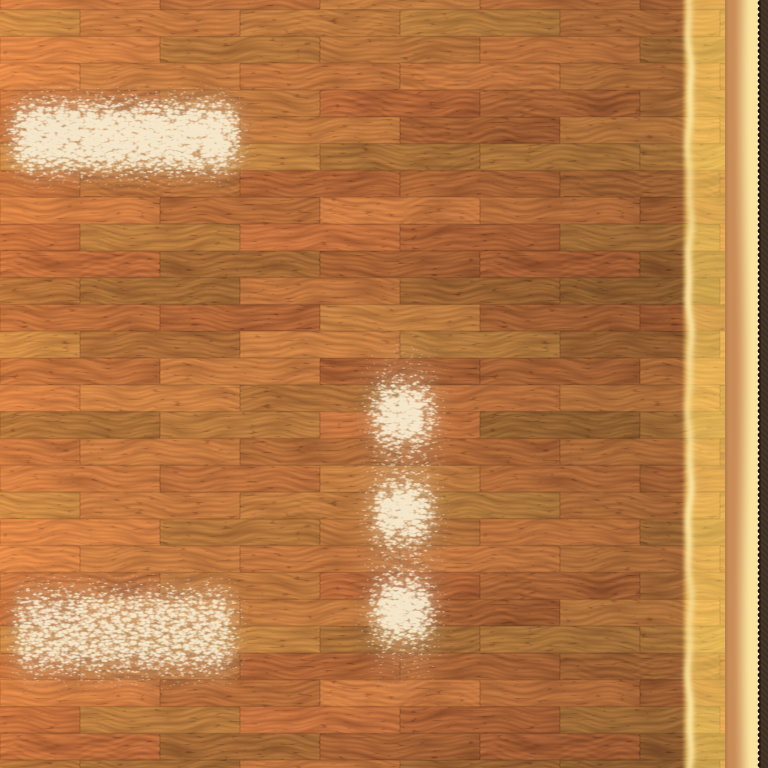
Give the GLSL for this texture, as a WebGL 2 fragment shader.

```glsl
#version 300 es
precision highp float;

uniform vec2 u_resolution;
out vec4 fragColor;

const vec2 PLANK = vec2(0.2083, 0.0349);   // plank length and row height
const vec2 REPEAT = vec2(3.0, 18.0);       // planks in one floor tile
const float ROW_TOP = 0.7083;              // a row boundary to count from
const float STRIP_X = 0.889, BEAM_X = 0.944, PANEL_X = 0.986;

const vec3 WOOD_DARK = vec3(0.50, 0.30, 0.17);
const vec3 WOOD_LIGHT = vec3(0.75, 0.49, 0.28);
const vec3 RED_TINT = vec3(1.07, 0.95, 0.93);
const vec3 GOLD_TINT = vec3(0.98, 1.03, 0.92);
const vec3 SHINE = vec3(0.98, 0.93, 0.82);
const vec3 HAZE = vec3(0.81, 0.68, 0.53);
const vec3 GOLD_LIGHT = vec3(0.38, 0.36, 0.16);
const vec3 CREAM = vec3(0.98, 0.89, 0.62);
const vec3 TAN = vec3(0.79, 0.55, 0.34);
const vec3 PANEL = vec3(0.26, 0.20, 0.15);

vec2 hash2(vec2 p) {
    vec3 q = fract(p.xyx * vec3(0.1031, 0.1030, 0.0973));
    q += dot(q, q.yzx + 33.33);
    return fract((q.xx + q.yz) * q.zy);
}

// Distance to the nearest scattered cell point
float cellular(vec2 p) {
    vec2 cell = floor(p), local = fract(p);
    float nearest = 2.0;
    for (int y = -1; y <= 1; y++)
        for (int x = -1; x <= 1; x++) {
            vec2 offset = vec2(x, y);
            vec2 delta = offset + hash2(cell + offset) - local;
            nearest = min(nearest, dot(delta, delta));
        }
    return sqrt(nearest);
}

// Soft-edged rectangular pool of light
float glow(vec2 p, vec2 center, vec2 halfSize, vec2 softness) {
    vec2 d = max(abs(p - center) - halfSize, 0.0) / softness;
    return exp(-dot(d, d));
}

// Staggered planks with stretched fibres and occasional wavy figure
vec3 woodFloor(vec2 p) {
    vec2 grid = vec2(p.x, ROW_TOP - p.y) / PLANK;
    grid.x += 0.5 * mod(floor(grid.y) + 1.0, 2.0);
    vec2 id = mod(floor(grid), REPEAT), local = fract(grid);
    vec2 tone = hash2(id + 7.0), kind = hash2(id + 51.0);
    vec2 grainPos = local * PLANK + 3.0 * kind;

    float bend = 0.006 * sin(grainPos.x * 31.0) + 0.002 * sin(grainPos.x * 83.0);
    float fibre = cellular((grainPos + vec2(0.0, bend)) * vec2(16.0, 190.0));
    float pores = cellular(grainPos * vec2(65.0, 380.0));
    float wave = 2.5 * sin(local.x * 9.0 + 6.0 * kind.x) + 1.2 * sin(local.x * 23.0);
    float figure = sin(local.y * 24.0 + wave * (1.0 + local.y));

    float shade = 0.16 + 0.56 * tone.x + 0.7 * (0.5 - fibre);
    shade += 0.10 * figure * smoothstep(0.7, 0.9, kind.y);
    shade -= 0.45 * smoothstep(0.65, 0.95, pores);
    vec3 color = mix(WOOD_DARK, WOOD_LIGHT, clamp(shade + 0.16, -0.45, 1.15));
    color *= mix(RED_TINT, GOLD_TINT, tone.y);

    // Fine joints
    vec2 edge = min(local, 1.0 - local) * PLANK;
    color *= 1.0 - 0.14 * (1.0 - smoothstep(0.0, 0.0018, min(edge.x, edge.y)));

    // Warm light from the left, dimmer toward the right
    color *= mix(1.06, 0.91, smoothstep(0.35, 0.88, p.x));
    return color + vec3(0.09, 0.05, 0.02) * exp(-p.x * 9.0);
}

// Reflections broken up by a grainy varnish
vec3 addReflections(vec3 color, vec2 p) {
    float light = glow(p, vec2(0.163, 0.822), vec2(0.12, 0.008), vec2(0.037, 0.048));
    light += 0.75 * glow(p, vec2(0.162, 0.178), vec2(0.12, 0.018), vec2(0.035, 0.052));
    light += 0.36 * glow(p, vec2(0.525, 0.33), vec2(0.012, 0.16), vec2(0.055, 0.085));
    for (int i = 0; i < 3; i++) {
        vec2 center = vec2(0.524, 0.46 - 0.127 * float(i));
        light += 0.65 * glow(p, center, vec2(0.012, 0.004), vec2(0.030, 0.036));
    }
    float varnish = 0.6 * cellular(p * vec2(85.0, 190.0)) + 0.4 * cellular(p * vec2(190.0, 330.0));
    color = mix(color, HAZE, 0.55 * smoothstep(0.1, 0.9, light));
    float sparkle = smoothstep(0.0, 0.55, light - 1.15 * varnish + 0.08);
    return mix(color, SHINE, 0.92 * sparkle);
}

// Gold strip with a wavering bright line
vec3 addStrip(vec3 color, vec2 p) {
    color = mix(color, color * 0.8 + GOLD_LIGHT, smoothstep(STRIP_X - 0.003, STRIP_X + 0.008, p.x));
    float lineX = 0.898 + 0.0015 * sin(p.y * 37.0) + 0.001 * sin(p.y * 91.0);
    float d = (p.x - lineX) / 0.0055;
    return mix(color, CREAM, (0.78 + 0.16 * sin(p.y * 23.0)) * exp(-d * d));
}

// Rounded beam and the dark panel with its toothed edge
vec3 addBorder(vec3 color, vec2 p) {
    float t = (p.x - BEAM_X) / (PANEL_X - BEAM_X);
    vec3 beam = mix(TAN, CREAM, smoothstep(0.25, 0.85, t + 0.04 * sin(p.y * 9.0)));
    beam *= 0.9 + 0.1 * smoothstep(0.0, 0.15, t);
    color = mix(color, beam, step(BEAM_X, p.x));
    float tooth = abs(fract(p.y * 128.0) - 0.5);
    vec3 panel = PANEL * (1.0 + 0.1 * sin((p.x + p.y) * 800.0));
    panel *= mix(0.35, 1.0, smoothstep(0.002, 0.006, p.x - PANEL_X));
    return mix(color, panel, step(PANEL_X + 0.006 * tooth, p.x));
}

void main() {
    // Average four samples to smooth every edge
    vec3 total = vec3(0.0);
    for (int i = 0; i < 4; i++) {
        vec2 jitter = vec2(i % 2, i / 2) * 0.5 - 0.25;
        vec2 p = (gl_FragCoord.xy + jitter) / u_resolution;
        vec3 color = addReflections(woodFloor(p), p);
        total += addBorder(addStrip(color, p), p);
    }
    fragColor = vec4(clamp(total * 0.25, 0.0, 1.0), 1.0);
}
```
